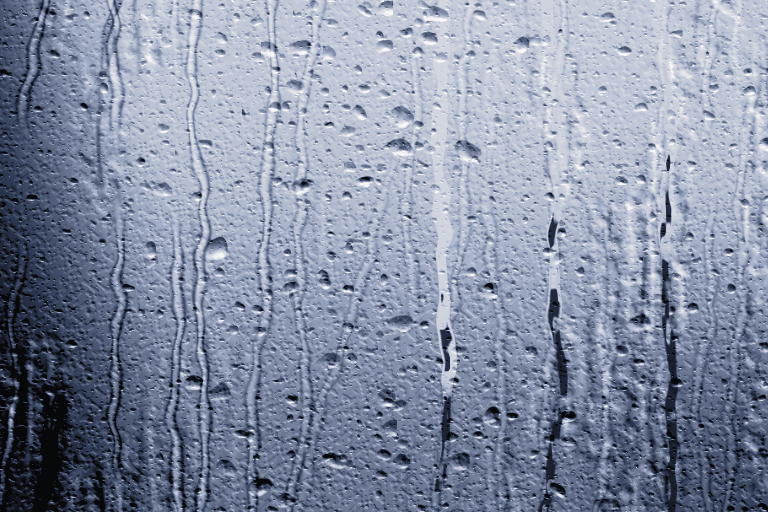
A Shadertoy shader for this texture:

```glsl
#define DROP_CONTRAST 0.95
#define GRAIN_CONTRAST 0.22
#define RAGGED_CONTRAST 0.26
#define STREAK_CONTRAST 0.30
#define TRAIL_CONTRAST 1.0
#define TRAIL_COUNT 16
#define TRAIL_WIDTH 0.0080
#define RUNNEL_COUNT 3
#define RUNNEL_WIDTH 0.0135
#define TINT vec3(-0.045, 0.0, 0.105)

vec2 hash2(vec2 p) {
    vec3 q = fract(p.xyx * vec3(0.1031, 0.1030, 0.0973));
    q += dot(q, q.yzx + 33.33);
    return fract((q.xx + q.yz) * q.zy);
}

float noise(vec2 p) {
    vec2 i = floor(p), f = fract(p);
    f = f * f * (3.0 - 2.0 * f);
    vec2 e = vec2(0.0, 1.0);
    return mix(mix(hash2(i).x, hash2(i + e.yx).x, f.x),
               mix(hash2(i + e.xy).x, hash2(i + e.yy).x, f.x), f.y);
}

// Difference of bumpy heights along the light direction
float emboss(vec2 p, vec2 toward) {
    float here = smoothstep(0.4, 0.8, noise(p));
    return smoothstep(0.4, 0.8, noise(p + toward)) - here;
}

// Misty light outside the window, dark frame on the left
float backdrop(vec2 uv) {
    float tone = mix(0.45, 0.81, smoothstep(-0.05, 0.9, uv.y));
    tone += 0.04 * exp(-pow((uv.x - 0.68) / 0.22, 2.0)) * uv.y;
    tone -= 0.17 * smoothstep(0.65, 1.0, uv.x) * (1.0 - smoothstep(0.0, 0.6, uv.y));
    float frame = smoothstep(-0.04, 0.26, uv.x + 0.12 * (uv.y - 0.45));
    return tone * mix(0.17, 1.0, frame);
}

// Scattered domed drops: dark cap, pale foot with a glint
float drops(vec2 p, float cells, float density, float pixel) {
    vec2 warp = vec2(noise(p * cells * 2.3), noise(p * cells * 2.3 + 41.0)) - 0.5;
    vec2 g = p * cells + 0.22 * warp;
    vec2 cell = floor(g);
    float tone = 0.0;
    for (int j = -1; j <= 1; j++)
    for (int i = -1; i <= 1; i++) {
        vec2 id = cell + vec2(i, j);
        vec2 place = hash2(id + cells), kind = hash2(id + cells * 3.0 + 7.0);
        if (kind.x > density) continue;
        float radius = mix(0.15, 0.33, kind.y);
        vec2 q = (g - id - 0.5 - 0.6 * (place - 0.5)) / radius;
        q.x /= mix(0.75, 1.3, place.x);
        q.y *= q.y < 0.0 ? 1.5 : 1.0;
        float soft = clamp(pixel * cells / radius, 0.08, 0.6);
        float inside = 1.0 - smoothstep(1.0 - soft, 1.0 + soft, length(q));
        float body = mix(0.14, -0.48, smoothstep(-0.6, 0.75, q.y + 0.3 * q.x));
        vec2 glint = (q - vec2(0.2, -0.6)) * vec2(1.1, 2.2);
        body += 0.48 * exp(-2.5 * dot(glint, glint));
        tone += inside * body * mix(0.5, 1.1, place.y);
    }
    return tone;
}

// Wandering water ridges with shaded flanks, a few of them black
float trails(vec2 p) {
    float tone = 0.0;
    for (int i = 0; i < TRAIL_COUNT; i++) {
        float k = float(i);
        vec2 r = hash2(vec2(k, 17.0));
        float x = 0.03 + 0.095 * k + 0.05 * (r.x - 0.5);
        x += mix(-0.02, 0.24, r.y * r.y * r.y) * (p.y - 0.5);
        x += 0.035 * (noise(vec2(p.y * 5.0, k * 9.0)) - 0.5);
        x += 0.014 * (noise(vec2(p.y * 22.0, k * 5.0)) - 0.5);
        float width = TRAIL_WIDTH * mix(0.55, 1.3, noise(vec2(p.y * 30.0, k + 50.0)));
        float d = (p.x - x) / width;
        float flank = abs(d) - 1.2;
        float profile = 0.15 * exp(-d * d * 1.5) - 0.26 * exp(-flank * flank * 5.0);
        profile -= 0.16 * d * exp(-d * d);
        if (k == 1.0) profile -= 0.45 * exp(-d * d * 0.6);
        float broken = smoothstep(0.05, 0.4, noise(vec2(p.y * 3.0, k * 3.0 + 80.0)));
        tone += profile * broken * mix(1.0, 0.45, smoothstep(4.0, 7.0, k));
    }
    return tone;
}

// Wiped channels: a pale film above, black beaded water below
float runnels(vec2 p, float tone) {
    for (int i = 0; i < RUNNEL_COUNT; i++) {
        float k = float(i);
        float x = 0.865 + 0.217 * k + 0.03 * (noise(vec2(p.y * 4.0, k * 7.0 + 3.0)) - 0.5);
        x += 0.013 * (noise(vec2(p.y * 24.0, k + 30.0)) - 0.5);
        float cut = 0.20 + 0.13 * k;
        float width = RUNNEL_WIDTH * mix(0.65, 1.25, noise(vec2(p.y * 18.0, k * 4.0)));
        float d = abs(p.x - x) / width;
        float film = (1.0 - smoothstep(0.85, 1.1, d)) * smoothstep(cut, cut + 0.08, p.y);
        tone = mix(tone, 0.93, film * (k < 0.5 ? 0.9 : 0.65));
        float wet = 1.0 - smoothstep(cut - 0.04, cut + 0.38, p.y);
        float bead = noise(vec2(p.x * 95.0, p.y * 38.0 + k * 13.0));
        float black = smoothstep(0.70, 0.86, bead + 0.55 * wet - 0.10);
        black *= (1.0 - smoothstep(0.5, 0.85, d)) * smoothstep(0.0, 0.25, wet);
        tone = mix(tone, 0.09, 0.9 * black);
    }
    return tone;
}

void mainImage(out vec4 fragColor, in vec2 fragCoord) {
    vec2 uv = fragCoord / iResolution.xy;
    vec2 p = fragCoord / iResolution.y;
    float pixel = 1.0 / iResolution.y;
    float tone = backdrop(uv) + TRAIL_CONTRAST * trails(p);

    // Upright rivulets, ragged beads and fine condensation
    float patches = smoothstep(0.35, 0.7, noise(p * vec2(10.0, 4.0) + 20.0));
    float side = smoothstep(0.08, 0.35, abs(uv.x - 0.46));
    vec2 bend = p + vec2(0.02 * noise(p * 12.0), 0.0);
    vec2 turned = mat2(0.8, 0.6, -0.6, 0.8) * p;
    tone += STREAK_CONTRAST * emboss(bend * vec2(48.0, 7.0), vec2(-0.4, 0.0)) * patches * mix(0.2, 0.8, side);
    tone += RAGGED_CONTRAST * emboss(turned * 48.0 + 9.0, vec2(0.05, 0.45)) * patches * side;
    tone += GRAIN_CONTRAST * emboss(turned * 150.0, vec2(-0.1, 0.5)) * mix(0.9, 0.5, uv.y);
    tone = runnels(p, tone);

    // Drops from large to tiny, crowded near the middle
    float crowd = exp(-pow((uv.x - 0.46) / 0.12, 2.0));
    float water = drops(p, 15.0, 0.08 + 0.42 * crowd, pixel);
    water += drops(p + 3.7, 28.0, 0.20 + 0.38 * crowd, pixel);
    water += 0.8 * drops(p + 8.1, 52.0, 0.38, pixel);
    water += 0.6 * drops(p + 5.3, 95.0, 0.50, pixel);
    tone = max(tone + DROP_CONTRAST * water, 0.03);
    tone = min(tone - 0.45 * max(tone - 0.74, 0.0), 0.97);

    // Cold blue tint in the middle tones
    float tint = smoothstep(0.0, 0.25, tone) * (1.0 - smoothstep(0.6, 1.0, tone));
    fragColor = vec4(tone + TINT * tint, 1.0);
}
```
